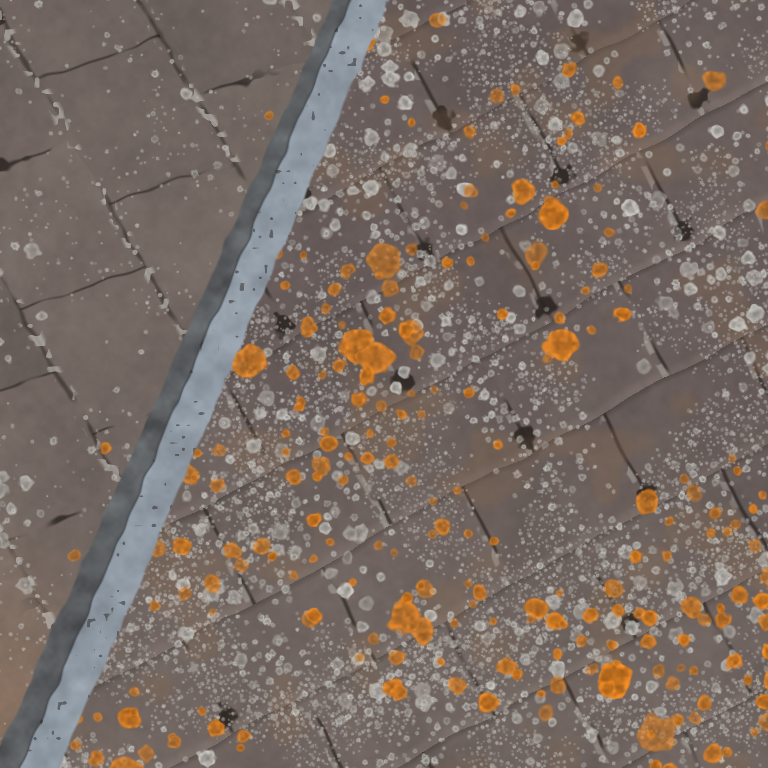
Write a Shadertoy shader that draws this texture.

```glsl
// Weathered slate roof: two tiled slopes, a diagonal lead ridge, white and orange lichen.

const vec3 SLATE = vec3(0.395, 0.352, 0.342);
const vec3 WARM_SLATE = vec3(0.435, 0.392, 0.37);
const vec3 BROWN_SLATE = vec3(0.5, 0.415, 0.355);
const vec3 MOSS = vec3(0.17, 0.145, 0.13);
const vec3 PALE = vec3(0.73, 0.72, 0.7);
const vec3 ORANGE = vec3(0.85, 0.49, 0.13);
const vec3 OCHRE = vec3(0.53, 0.41, 0.3);
const vec3 LEAD_LIGHT = vec3(0.57, 0.61, 0.65);
const vec3 LEAD_DARK = vec3(0.355, 0.365, 0.375);

float hash(vec2 p) {
    vec3 q = fract(vec3(p.xyx) * 0.1031);
    q += dot(q, q.yzx + 33.33);
    return fract((q.x + q.y) * q.z);
}

float noise(vec2 p) {
    vec2 i = floor(p), f = fract(p);
    f = f * f * (3.0 - 2.0 * f);
    return mix(mix(hash(i), hash(i + vec2(1, 0)), f.x),
               mix(hash(i + vec2(0, 1)), hash(i + 1.0), f.x), f.y);
}

float fbm(vec2 p) {
    return 0.55 * noise(p) + 0.3 * noise(p * 2.1 + 17.0) + 0.15 * noise(p * 4.3 + 31.0);
}

// Soft region where distance d is below radius r
float fill(float d, float r, float soft) {
    return 1.0 - smoothstep(r - soft, r + soft, d);
}

// Distance to the ridge axis, positive on the right slope
float ridgeDistance(vec2 p) {
    return dot(p - vec2(0.052, 0), vec2(0.919, -0.394));
}

// Distance to the nearest whole number, signed
float nearest(float x) {
    return x - floor(x + 0.5);
}

// Lumpy discs, clumped and rare on the left: coverage, distance over radius, random id
vec3 spots(vec2 p, float cell, vec2 radii, float chance, float clumping, float soft) {
    vec3 best = vec3(0);
    float lump = (noise(p / radii.y * 1.7) - 0.5) * 0.55;
    for (int k = 0; k < 9; k++) {
        vec2 id = floor(p / cell) + vec2(k % 3 - 1, k / 3 - 1);
        vec2 key = id + 200.0 + clumping;
        vec2 center = (id + vec2(hash(key + 3.7), hash(key + 71.3))) * cell;
        float size = hash(key + 29.1);
        float radius = mix(radii.x, radii.y, size * size);
        float d = length(p - center) + lump * radius;
        float growth = smoothstep(0.32, 0.75, noise(center * clumping + 40.0));
        growth *= mix(0.12, 1.0, step(0.0, ridgeDistance(center)));
        float cover = step(hash(key + 53.9), chance * growth) * fill(d, radius, soft);
        if (cover > best.x) best = vec3(cover, d / radius, hash(key + 91.7));
    }
    return best;
}

// Right slope: running-bond courses climbing to the right
vec3 rightSlope(vec2 p, float soft) {
    vec2 q = mat2(0.88, -0.475, 0.475, 0.88) * p;
    q += (vec2(noise(p * 22.0), noise(p * 22.0 + 50.0)) - 0.5) * 0.008;
    float course = q.y / 0.139 + 0.76;
    float row = floor(course), f = course - row;
    float column = q.x / 0.206 - 0.41 - 0.5 * mod(row, 2.0);
    float across = nearest(column) * 0.206;
    vec3 color = SLATE * (0.96 + 0.09 * hash(vec2(floor(column), row) + 60.0));
    color = mix(color, WARM_SLATE, 0.7 - 0.7 * smoothstep(0.05, 0.65, p.y));
    color *= 1.0 - 0.16 * smoothstep(0.93, 1.0, f) + 0.1 * fill(f, 0.07, 0.05);
    float worn = smoothstep(0.25, 0.6, noise(p * 30.0 + 9.0));
    color = mix(color, MOSS, 0.75 * worn * fill(abs(across), 0.0022, 0.0012 + soft));
    float crumbs = smoothstep(0.5, 0.7, noise(p * 90.0));
    color = mix(color, PALE, 0.4 * crumbs * fill(abs(across + 0.006), 0.004, 0.002));
    // Moss tufts at the foot of some joints
    float tuft = length(vec2(across, (f - 0.15) * 0.139)) + (noise(p * 120.0) - 0.5) * 0.012;
    float mossy = step(0.55, hash(vec2(floor(column + 0.5), row) + 80.0));
    return mix(color, MOSS, 0.9 * mossy * fill(tuft, 0.012, 0.003));
}

// Left slope: skewed columns with staggered cross joints
vec3 leftSlope(vec2 p, float soft) {
    float down = 1.0 - p.y, wobble = (noise(p * 35.0) - 0.5) * 0.008;
    float column = (p.x - 0.58 * down + 0.013 + wobble) / 0.195;
    float id = floor(column);
    float cross = (down + 0.35 * p.x - mix(0.12, 0.022, mod(id, 2.0)) + wobble) / 0.195;
    float seam = abs(nearest(column)) * 0.168, gap = abs(nearest(cross)) * 0.184;
    vec3 color = WARM_SLATE * (0.93 + 0.1 * hash(vec2(id, floor(cross)) + 30.0));
    color = mix(BROWN_SLATE, color, smoothstep(0.05, 0.38, p.y + p.x * 0.6));
    float ragged = noise(p * 75.0 + 5.0), broken = smoothstep(0.25, 0.55, noise(p * 24.0 + 12.0));
    color = mix(color, MOSS, 0.55 * broken * fill(seam, 0.001 + 0.003 * ragged, 0.0015 + soft));
    float thick = 0.001 + 0.012 * ragged * smoothstep(0.55, 0.85, noise(p * 17.0 + 33.0));
    color = mix(color, MOSS, 0.85 * broken * fill(gap, thick, 0.0012 + soft));
    float crumbs = smoothstep(0.64, 0.76, noise(p * 125.0));
    return mix(color, PALE, 0.65 * crumbs * fill(seam, 0.007, 0.004));
}

void mainImage(out vec4 fragColor, in vec2 fragCoord) {
    vec2 p = fragCoord / iResolution.xy;
    float soft = 0.8 / iResolution.y;
    float ridge = ridgeDistance(p) + (noise(p * 45.0) - 0.5) * 0.005;
    vec3 color = ridge > 0.0 ? rightSlope(p, soft) : leftSlope(p, soft);
    color *= 0.88 + 0.17 * fbm(p * 9.0) + 0.11 * fbm(p * 75.0);
    float stain = smoothstep(0.58, 0.8, noise(p * 19.0 + 7.0)) * step(0.0, ridge);
    color = mix(color, OCHRE, 0.28 * stain);

    // Pale lichen, from broad rosettes to fine dust
    for (float i = 0.0; i < 3.0; i++) {
        float scale = exp2(-1.15 * i);
        vec3 s = spots(p, 0.029 * scale, vec2(0.0035, 0.0115) * scale, 0.75, 8.0 + 3.0 * i, 0.0008 + soft);
        float rim = mix(0.84, 1.04, smoothstep(0.1, 0.8, s.y));
        color = mix(color, PALE * rim * (0.88 + 0.22 * noise(p * 240.0)), s.x * mix(0.4, 0.95, s.z));
    }

    // Orange lichen, thinning toward the top
    float chance = 0.75 - 0.55 * smoothstep(0.68, 0.85, p.y);
    for (float scale = 1.0; scale > 0.4; scale *= 0.5) {
        vec3 s = spots(p, 0.078 * scale, vec2(0.01, 0.024) * scale, chance, 6.0 + scale, 0.0012 + soft);
        float rim = 0.9 + 0.16 * smoothstep(0.45, 0.9, s.y);
        color = mix(color, ORANGE * rim * (0.82 + 0.3 * noise(p * 190.0)), s.x * mix(0.55, 0.98, s.z));
    }

    // Lead ridge: shaded left face and lit cap, with grime and pits
    float grime = fbm(p * 38.0 + 4.0), face = mix(0.018, 0.0105, p.y);
    float shade = fill(abs(ridge + 0.022 + face), face, 0.001 + soft);
    color = mix(color, LEAD_DARK * (0.72 + 0.55 * grime), shade);
    float pits = smoothstep(0.85, 0.93, noise(p * 130.0 + 60.0));
    vec3 lead = mix(LEAD_LIGHT * (0.86 + 0.26 * grime), MOSS, 0.5 * pits);
    color = mix(color, lead, fill(abs(ridge), 0.0235, 0.0012 + soft));
    color *= 1.0 - 0.5 * fill(abs(ridge + 0.023), 0.001, 0.0012 + soft);
    fragColor = vec4(color, 1.0);
}
```
